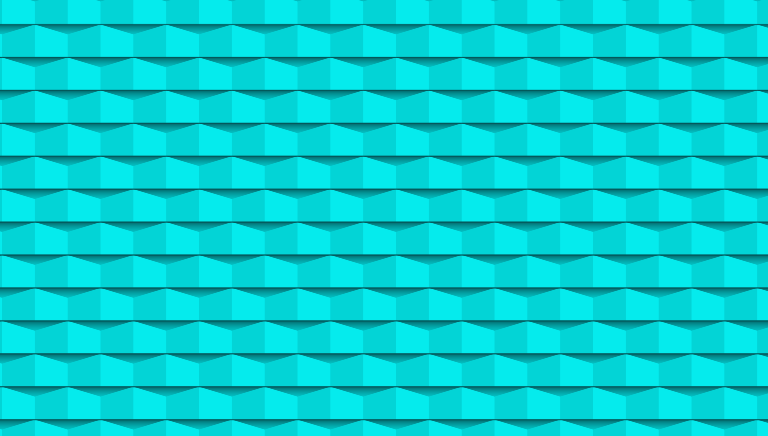
Reproduce this pattern procedurally as a Shadertoy shader.

```glsl
// Cyan wall of folded tiles in staggered rows, each row shaded under the one above.

// Shadow tone, s running from 0 under the overhang to 1 at the deepest fold.
vec3 shadowColor(float s) {
    float tone = 0.34 + 0.42 * pow(clamp(s, 0.0, 1.0), 0.6);
    return vec3(0.01, tone, tone + 0.01);
}

void mainImage(out vec4 fragColor, in vec2 fragCoord) {
    vec2 uv = fragCoord / iResolution.xy;

    // Grid of faces, rows counted downwards from the top edge.
    vec2 grid = vec2(23.39 * uv.x - 0.061, 13.24 * (1.0 - uv.y) - 0.744);
    vec2 pixel = vec2(23.39, 13.24) / iResolution.xy;
    float row = floor(grid.y);
    float drop = grid.y - row;

    // Every other row shifts by one face; light and dim faces alternate.
    float along = grid.x + row;
    float faceEdge = 0.5 - abs(mod(along - 0.5, 2.0) - 1.0);
    float lit = smoothstep(-0.5 * pixel.x, 0.5 * pixel.x, faceEdge);
    vec3 color = mix(vec3(0.01, 0.83, 0.84), vec3(0.02, 0.92, 0.93), lit);

    // Triangular shadow between neighbouring peaks.
    float fromPeak = abs(mod(along, 2.0) - 1.0);
    float foldEdge = drop - 0.3 * fromPeak;
    float shade = 1.0 - smoothstep(-0.5 * pixel.y, 0.5 * pixel.y, foldEdge);
    color = mix(color, shadowColor(drop / 0.3), shade);

    // Thin dark seam between rows.
    float seam = min(drop, 1.0 - drop);
    float line = 1.0 - smoothstep(0.02 - 0.5 * pixel.y, 0.02 + 0.5 * pixel.y, seam);
    color = mix(color, shadowColor(0.0), 0.85 * line);

    fragColor = vec4(color, 1.0);
}
```
